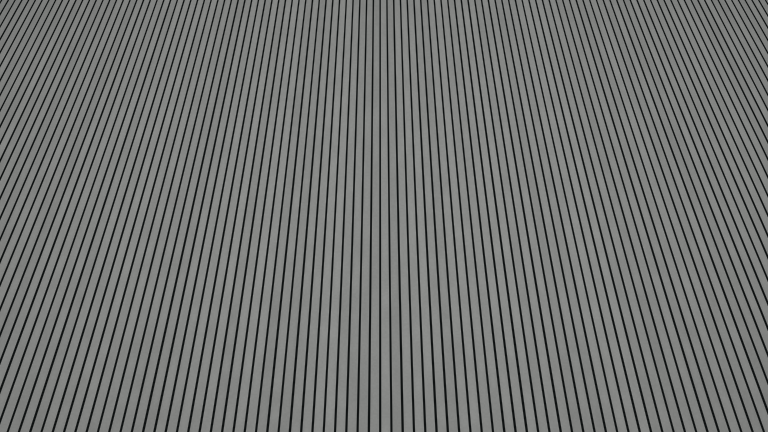
Reproduce this texture procedurally as a WebGL 2 fragment shader.

```glsl
#version 300 es
precision highp float;

uniform vec2 u_resolution;
out vec4 fragColor;

float hash(vec2 p) {
    vec3 q = fract(vec3(p.xyx) * 0.1031);
    q += dot(q, q.yzx + 33.33);
    return fract((q.x + q.y) * q.z);
}

float noise(vec2 p) {
    vec2 cell = floor(p);
    vec2 f = fract(p);
    f = f * f * (3.0 - 2.0 * f);
    float low = mix(hash(cell), hash(cell + vec2(1, 0)), f.x);
    float high = mix(hash(cell + vec2(0, 1)), hash(cell + vec2(1, 1)), f.x);
    return mix(low, high, f.y);
}

// Share of a soft pixel covered by a dark slit centred on each whole lane
float slitCoverage(float lane, float width, float pixel) {
    float d = abs(fract(lane + 0.5) - 0.5);
    float covered = min(d + 0.5 * pixel, 0.5 * width) - max(d - 0.5 * pixel, -0.5 * width);
    return clamp(covered / pixel, 0.0, 1.0);
}

void main() {
    vec2 uv = gl_FragCoord.xy / u_resolution;

    // Boards narrow toward the top and fan out from a central upright
    float spacing = mix(0.0147, 0.0088, uv.y);
    float lane = (uv.x - 0.495) / spacing;
    float pixel = 1.15 / (u_resolution.x * spacing);
    float board = floor(lane);

    // Board tone: broad shading, small differences between boards, faint wear
    vec2 fromCenter = (uv - vec2(0.5, 0.45)) * vec2(1.0, 0.8);
    float shade = 0.545 - 0.13 * dot(fromCenter, fromCenter);
    shade += 0.025 * (hash(vec2(board + 200.0, 7.0)) - 0.5);
    shade += 0.025 * (noise(vec2(lane * 2.0 + 300.0, uv.y * 26.0)) - 0.5);
    shade += 0.018 * (noise(uv * vec2(512.0, 288.0)) - 0.5);

    // Slight roll-off across each board
    float across = fract(lane) - 0.5;
    shade -= 0.06 * across * across;
    vec3 boardColor = shade * vec3(0.99, 1.0, 0.985);

    // Dark gaps with slightly uneven widths
    float gap = floor(lane + 0.5);
    float gapWidth = 0.195 + 0.03 * (hash(vec2(gap + 150.0, 31.0)) - 0.5);
    vec3 gapColor = vec3(0.06, 0.07, 0.07);
    vec3 color = mix(boardColor, gapColor, slitCoverage(lane, gapWidth, pixel));

    fragColor = vec4(color, 1.0);
}
```
